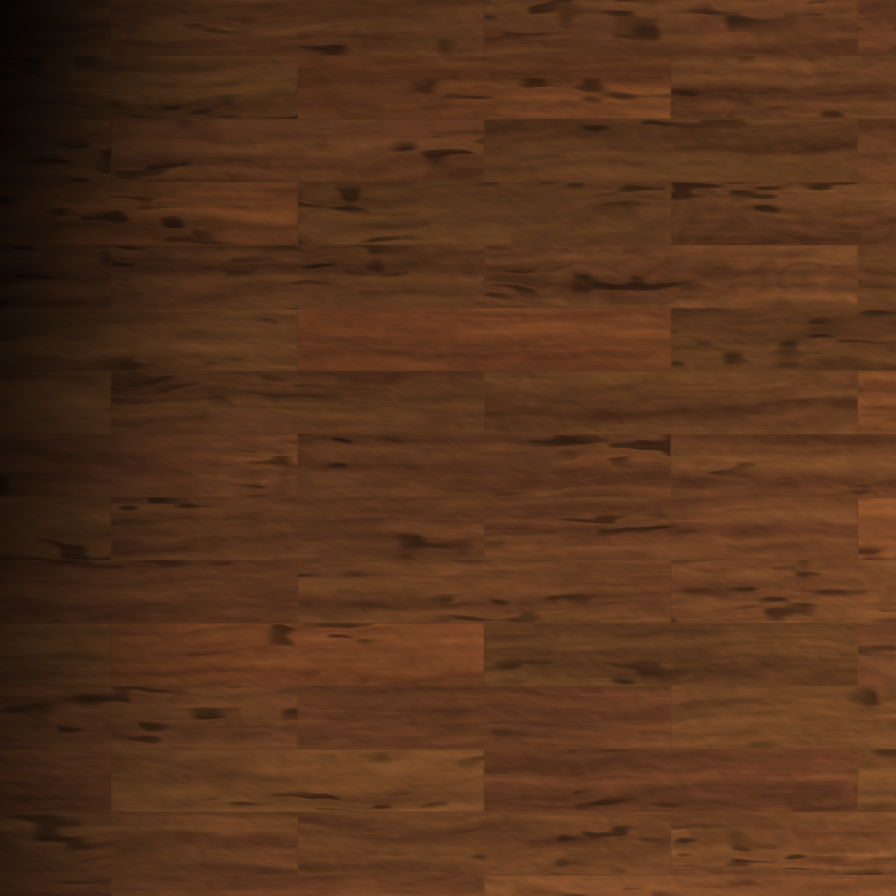
This texture is drawn by a WebGL 1 fragment shader. Its source:

```glsl
precision highp float;
uniform vec2 u_resolution;

float hash(vec2 p) {
  vec3 q = fract(vec3(p.xyx) * 0.1031);
  q += dot(q, q.yzx + 33.33);
  return fract((q.x + q.y) * q.z);
}

float noise(vec2 p) {
  vec2 cell = floor(p);
  vec2 f = fract(p);
  f = f * f * (3.0 - 2.0 * f);
  float low = mix(hash(cell), hash(cell + vec2(1.0, 0.0)), f.x);
  float high = mix(hash(cell + vec2(0.0, 1.0)), hash(cell + 1.0), f.x);
  return mix(low, high, f.y);
}

float fbm(vec2 p) {
  float sum = 0.0;
  float amplitude = 0.53;
  for (int i = 0; i < 4; i++) {
    sum += amplitude * noise(p);
    p = p * 2.03 + 7.1;
    amplitude *= 0.5;
  }
  return sum;
}

vec3 wood(vec2 uv, vec2 id) {
  float tint = hash(id + 3.0);
  float shade = hash(id + 41.0);
  vec2 p = uv + 17.0 * vec2(hash(id + 11.0), hash(id + 23.0));

  // Long, nearly straight streaks and fine fibres
  float warp = fbm(p * vec2(6.0, 16.0)) - 0.5;
  float streak = fbm(vec2(p.x * 2.5, p.y * 65.0 + warp * 1.6)) - 0.5;
  float fibre = fbm(vec2(p.x * 22.0, p.y * 130.0 + warp * 4.0)) - 0.5;

  // Curled figure on a few planks
  float contour = abs(fract(fbm(p * vec2(8.0, 16.0)) * 7.0) - 0.5) * 2.0;
  float patchMask = smoothstep(0.45, 0.75, noise(p * vec2(8.0, 13.0)));
  float figure = (contour - 0.5) * patchMask * step(0.7, hash(id + 67.0));

  // Small dark flecks gathered in bands, and surface roughness
  float fleck = smoothstep(0.55, 0.9, noise(vec2(p.x * 32.0, p.y * 140.0 + warp * 5.0)));
  fleck *= smoothstep(0.5, 0.8, noise(p * vec2(6.0, 38.0) + 5.0));
  float rough = noise(uv * vec2(120.0, 190.0) + uv.yx * 60.0) - 0.5;

  vec3 amber = vec3(0.385, 0.24, 0.128);
  vec3 russet = vec3(0.385, 0.222, 0.13);
  vec3 color = mix(amber, russet, clamp(tint - streak * 1.5, 0.0, 1.0));
  color = mix(color, vec3(0.44, 0.24, 0.125), 0.5 * smoothstep(0.86, 0.9, shade));
  float tone = 0.94 + 0.14 * shade + 0.55 * streak + 0.32 * fibre;
  tone += 0.11 * figure + 0.09 * rough;
  return color * tone * (1.0 - 0.4 * fleck);
}

void main() {
  vec2 uv = gl_FragCoord.xy / u_resolution;

  // Planks in rows, each row shifted by half a plank
  vec2 size = vec2(0.4167, 0.0703);
  vec2 grid = (uv - vec2(0.1237, 0.0234)) / size;
  float row = floor(grid.y);
  grid.x -= 0.5 * mod(row + 1.0, 2.0);
  vec2 id = vec2(floor(grid.x), row) + 20.0;
  vec3 color = wood(uv, id);

  // Joints without gaps, softened toward a shared tone
  vec2 edge = (0.5 - abs(fract(grid) - 0.5)) * size;
  float inside = smoothstep(0.0, 0.002, min(edge.x, edge.y));
  color = mix(vec3(0.37, 0.223, 0.123), color, 0.5 + 0.5 * inside);

  // Shadow at the left, deepest at the top, with light from the lower right
  float shadow = smoothstep(mix(-0.36, -0.07, uv.y), 0.3, uv.x);
  float glow = mix(0.7, 1.18, 0.55 * uv.x + 0.45 * (1.0 - uv.y));
  gl_FragColor = vec4(clamp(color * shadow * glow, 0.0, 1.0), 1.0);
}
```
